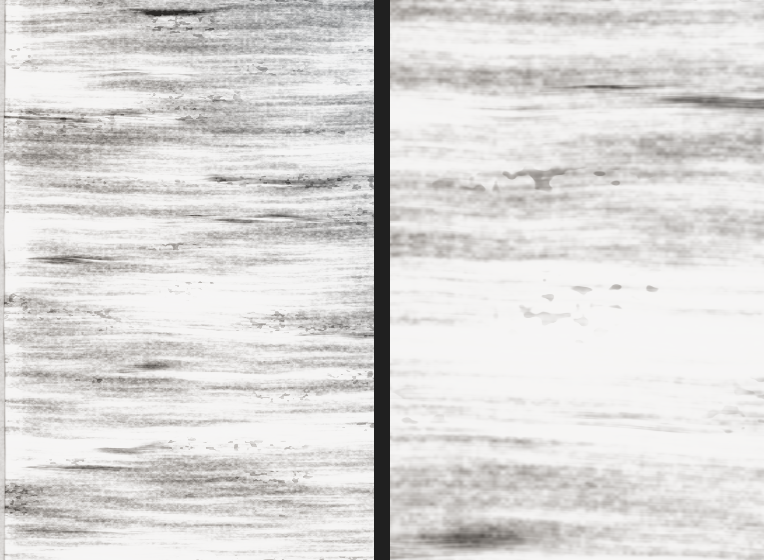
Left: the whole. Right: its middle third, enlarged.
A WebGL 2 fragment shader for this texture:

```glsl
#version 300 es
precision highp float;
// Whitewashed wall with dry, horizontal grey brushwork.
// Stretched noise at several scales makes washes, streaks and bristle marks;
// short dark smears, crumbs and a plaster edge on the left lie on top.

uniform vec2 u_resolution;
out vec4 fragColor;

float hash(vec2 p) {
    return fract(sin(dot(p, vec2(127.1, 311.7))) * 43758.5453);
}

// Value noise centred on zero, from -0.5 to 0.5
float noise(vec2 p) {
    vec2 i = floor(p), f = fract(p);
    f = f * f * (3.0 - 2.0 * f);
    float low = mix(hash(i), hash(i + vec2(1, 0)), f.x);
    float high = mix(hash(i + vec2(0, 1)), hash(i + vec2(1, 1)), f.x);
    return mix(low, high, f.y) - 0.5;
}

float fbm(vec2 p) {
    float sum = 0.0, amplitude = 0.5;
    for (int i = 0; i < 4; i++) {
        sum += amplitude * noise(p);
        p = p * 2.03 + vec2(17.3, 9.1);
        amplitude *= 0.5;
    }
    return sum;
}

// Thin tapered strokes, one in each horizontal slice of the wall
float smears(vec2 p, float width, float bristle) {
    float sum = 0.0;
    for (int i = 0; i < 11; i++) {
        float id = float(i);
        vec2 centre = vec2(hash(vec2(id, 3.7)) * width,
                           (id + 0.15 + 0.7 * hash(vec2(id, 8.2))) / 11.0);
        float reach = mix(0.05, 0.2, hash(vec2(id, 5.1)));
        float thickness = mix(0.003, 0.009, hash(vec2(id, 1.9)));
        vec2 d = (p - centre) / vec2(reach, thickness);
        d.x += bristle * 2.5;
        d.y += 2.5 * noise(vec2(p.x * 14.0, id * 7.0));
        float taper = exp(-d.x * d.x * d.x * d.x);
        sum += taper * exp(-d.y * d.y) * mix(0.7, 1.8, hash(vec2(id, 6.6)));
    }
    return sum * clamp(0.9 + bristle * 4.0, 0.0, 1.5);
}

// Small dark flakes gathered along a few broken rows
float crumbs(vec2 p) {
    float rows = smoothstep(0.14, 0.3, noise(p * vec2(6.0, 34.0) + 41.0));
    float flakes = noise(p * vec2(95.0, 190.0)) + 0.5 * noise(p * vec2(210.0, 330.0));
    return rows * smoothstep(0.16, 0.34, flakes);
}

void main() {
    vec2 p = gl_FragCoord.xy / u_resolution.y;
    float width = u_resolution.x / u_resolution.y;

    // Strokes wander slightly off the horizontal
    vec2 q = p + vec2(0.0, 0.014 * noise(p * vec2(4.0, 5.0)) + 0.004 * noise(p * vec2(17.0, 9.0)));

    // Washes, from broad bands down to grain
    float bands = cos(29.9 * (q.y - 0.97) + 3.0 * noise(q * vec2(2.5, 4.0) + 5.0));
    float wash = fbm(q * vec2(2.6, 11.0) + 23.0);
    float streaks = fbm(q * vec2(3.5, 48.0) + 61.0);
    float bristle = fbm(q * vec2(10.0, 165.0) + 87.0);
    float grain = noise(p * vec2(190.0, 270.0)) + 0.7 * noise(p * vec2(400.0, 480.0) + 13.0);

    float pigment = 0.5 * bands + 4.2 * wash + 4.0 * streaks + 3.2 * bristle;
    pigment += grain * (0.9 + 0.5 * clamp(pigment, -1.0, 1.0));

    // Bare margin on the left, worn unevenly
    float margin = 0.02 + 0.05 * noise(vec2(p.x * 8.0, p.y * 22.0));
    pigment -= 0.9 * (1.0 - smoothstep(margin, margin + 0.035, p.x));

    pigment += 1.5 * smears(q, width, bristle) + 1.5 * crumbs(p);

    // Pigment to darkness, flattening out into white paint
    float dark = 0.115 + 0.145 * pigment;
    dark = 0.5 * (dark + sqrt(dark * dark + 0.002));

    // Plaster edge: pale grey strip and a thin broken crack
    float edge = 0.008 + 0.003 * noise(vec2(2.0, p.y * 12.0));
    float strip = 1.0 - smoothstep(edge - 0.001, edge + 0.001, p.x);
    dark = mix(dark, 0.14 + 0.05 * grain, strip * 0.8);
    float crack = exp(-pow((p.x - edge) / 0.0016, 2.0));
    dark += crack * (0.14 + 0.2 * noise(vec2(7.0, p.y * 30.0)));

    // Warm greys, turning cooler toward the upper right
    float value = 0.965 - min(dark, 0.8);
    float cool = smoothstep(0.7, 1.5, p.x / width * 0.8 + p.y * 0.7);
    vec3 tint = mix(vec3(0.045, -0.005, -0.05), vec3(-0.02, 0.0, 0.02), cool);
    vec3 colour = value + tint * min(dark + 0.06, 0.35);

    fragColor = vec4(clamp(colour, 0.0, 1.0), 1.0);
}
```
